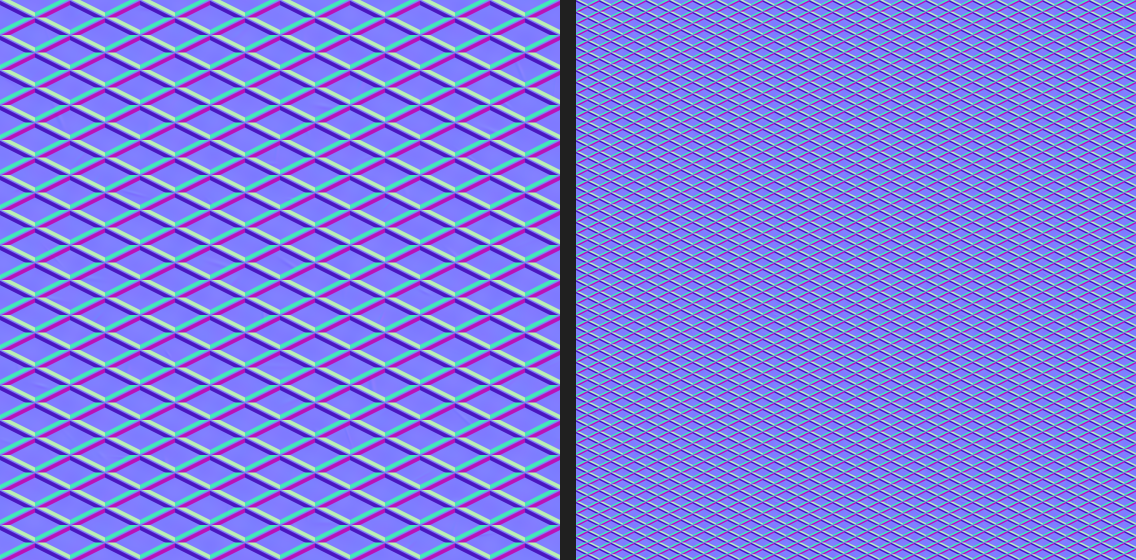
Left: one tile. Right: repeated 3 by 3.
This texture map is drawn by a three.js fragment shader. Its source:

```glsl
#define REPEATS vec2(8.0, 16.0)
#define STRAND_HALF 0.145
#define CREST_WIDTH 0.045
#define EDGE_SOFT 0.02
#define FLAT_COLOR vec3(0.50, 0.49, 1.00)
#define RISING_LIT vec3(0.25, 0.92, 0.71)
#define RISING_SHADE vec3(0.73, 0.07, 0.72)
#define FALLING_LIT vec3(0.73, 0.94, 0.70)
#define FALLING_SHADE vec3(0.29, 0.09, 0.75)
#define SCRATCH_CELLS 14.0
#define SCRATCH_DEPTH 0.11
#define RIPPLE_DEPTH 0.007

varying vec2 vUv;

const float TAU = 6.2831853;

float hash(vec2 cell, float seed) {
  return fract(sin(dot(cell, vec2(127.1, 311.7)) + seed * 74.7) * 4375.85);
}

// Signed distance to the nearest line of a family, in repeats
float lineOffset(float t) {
  return fract(t + 0.5) - 0.5;
}

// Two sloped faces with a narrow flat crest between them
vec3 strandColor(float offset, vec3 lit, vec3 shade) {
  float d = abs(offset);
  float face = smoothstep(0.0, CREST_WIDTH, d)
    * (1.0 - smoothstep(STRAND_HALF - EDGE_SOFT, STRAND_HALF + EDGE_SOFT, d));
  return mix(FLAT_COLOR, offset > 0.0 ? lit : shade, face);
}

// Sparse short scratches, one candidate per wrapped cell
vec2 scratchTilt(vec2 uv) {
  vec2 p = uv * SCRATCH_CELLS;
  vec2 base = floor(p);
  vec2 tilt = vec2(0.0);
  for (int j = -1; j <= 1; j++) {
    for (int i = -1; i <= 1; i++) {
      vec2 cell = base + vec2(float(i), float(j));
      vec2 id = mod(cell, SCRATCH_CELLS);
      vec2 center = cell + vec2(hash(id, 1.0), hash(id, 2.0));
      float angle = TAU * hash(id, 3.0);
      vec2 along = vec2(cos(angle), sin(angle));
      vec2 across = vec2(-along.y, along.x);
      vec2 q = p - center;
      float x = dot(q, along) / mix(0.10, 0.35, hash(id, 4.0));
      float y = dot(q, across) / mix(0.03, 0.07, hash(id, 5.0));
      float strength = smoothstep(0.35, 1.0, hash(id, 6.0));
      tilt += across * y * exp(-x * x - y * y) * strength;
    }
  }
  return tilt * SCRATCH_DEPTH;
}

// Gentle unevenness from sines of whole frequencies
vec2 rippleTilt(vec2 uv) {
  vec2 a = TAU * uv;
  return RIPPLE_DEPTH * vec2(
    sin(7.0 * a.x + 5.0 * a.y + 2.0 * sin(3.0 * a.y)) + sin(19.0 * a.x - 13.0 * a.y),
    sin(6.0 * a.y - 9.0 * a.x + 2.0 * sin(4.0 * a.x)) + sin(23.0 * a.y + 11.0 * a.x));
}

void main() {
  vec2 p = vUv * REPEATS;
  float rising = lineOffset(p.y - p.x);
  float falling = lineOffset(p.y + p.x);

  // The higher strand wins, which mitres the crossings
  float risingOnTop = smoothstep(-EDGE_SOFT, EDGE_SOFT, abs(falling) - abs(rising));
  vec3 color = mix(
    strandColor(falling, FALLING_LIT, FALLING_SHADE),
    strandColor(rising, RISING_LIT, RISING_SHADE),
    risingOnTop);

  // Wear shows mostly on the flat diamonds
  float nearest = min(abs(rising), abs(falling));
  float flatness = smoothstep(STRAND_HALF - EDGE_SOFT, STRAND_HALF + EDGE_SOFT, nearest);
  color.xy += (scratchTilt(vUv) + rippleTilt(vUv)) * mix(0.3, 1.0, flatness);

  gl_FragColor = vec4(clamp(color, 0.0, 1.0), 1.0);
}
```
